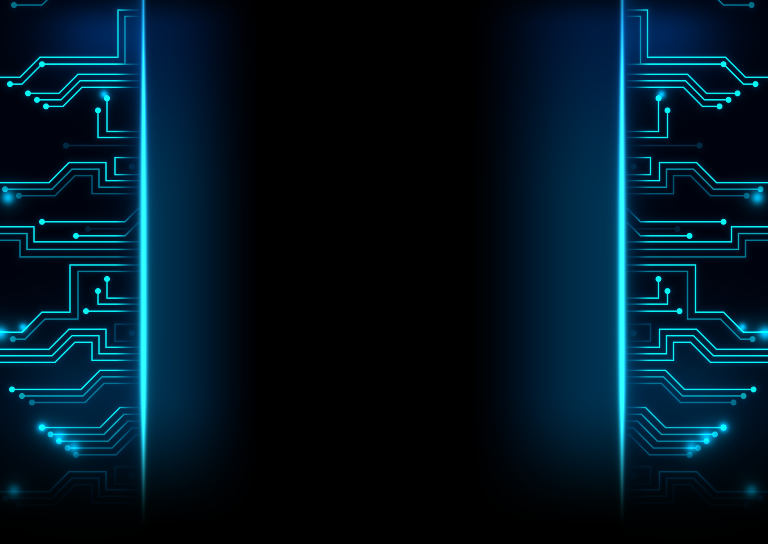
A Shadertoy shader for this background:

```glsl
#define GRID vec2(768.0, 542.0)
#define MIRROR_SUM 765.5
#define BAR_X 143.5
#define TRACE_START 138.0
#define LINE_RADIUS 0.85
#define NODE_RADIUS 3.1
#define NAVY vec3(0.0, 0.01, 0.05)
#define BLUE vec3(0.0, 0.36, 0.68)
#define CYAN vec3(0.04, 0.96, 0.95)
#define TEAL vec3(0.0, 0.19, 0.31)

float segment(vec2 p, vec2 a, vec2 b) {
    vec2 ap = p - a, ab = b - a;
    return length(ap - ab * clamp(dot(ap, ab) / max(dot(ab, ab), 1e-4), 0.0, 1.0));
}

float blob(vec2 p, vec2 center, vec2 size) {
    vec2 q = (p - center) / size;
    return exp(-dot(q, q));
}

// head = (start y, jog x, jog height, bend x), tail = (diagonal rise, end x)
float traceDistance(vec2 p, vec4 head, vec2 tail) {
    vec2 jog = head.yx;
    vec2 shelf = jog + vec2(0.0, head.z);
    vec2 bend = vec2(head.w, shelf.y);
    vec2 foot = bend + tail.x * vec2(-1.0, 1.0);
    vec2 end = vec2(tail.y, foot.y);
    float d = min(segment(p, vec2(TRACE_START, head.x), jog), segment(p, jog, shelf));
    d = min(d, min(segment(p, shelf, bend), segment(p, bend, foot)));
    d = min(d, segment(p, foot, end)) - LINE_RADIUS;
    return tail.y < 130.0 ? min(d, length(p - end) - NODE_RADIUS) : d;
}

float ink(float d) {
    float pixel = GRID.x / iResolution.x;
    return max(clamp(0.5 - d / pixel, 0.0, 1.0), 0.22 * exp(-max(d, 0.0) / 2.5));
}

// Parallel traces, each shifted by a step and dimmed by decay
float bundle(vec2 p, vec4 head, vec2 tail, vec4 headStep, float endStep, int count, float decay) {
    float light = 0.0, strength = 1.0;
    for (int i = 0; i < count; i++) {
        light = max(light, strength * ink(traceDistance(p, head, tail)));
        head += headStep;
        tail.y += endStep;
        strength *= decay;
    }
    return light;
}

float circuit(vec2 p) {
    vec4 slant = vec4(6.5, 0.0, 0.0, 2.0);
    float l = bundle(p, vec4(10, 118, 47, 40), vec2(20, -9), vec4(6.3, 7, 0.5, 2), 19.0, 2, 1.0);
    l = max(l, bundle(p, vec4(64, 138, 0, 125), vec2(0, 42), vec4(0), 0.0, 1, 1.0));
    l = max(l, bundle(p, vec4(74, 138, 0, 78), vec2(19, 28), slant, 9.0, 3, 1.0));
    l = max(l, 0.6 * bundle(p, vec4(-15, 138, 0, 62), vec2(20, 14), vec4(0), 0.0, 1, 1.0));
    l = max(l, 0.3 * bundle(p, vec4(145, 138, 0, 138), vec2(0, 66), vec4(83, 0, 0, 0), 22.0, 2, 0.8));
    l = max(l, bundle(p, vec4(208, 138, 0, 138), vec2(13, 42), vec4(14, 0, 0, 0), 34.0, 2, 1.0));
    l = max(l, bundle(p, vec4(241, 34, -15, 34), vec2(0, -9), vec4(7.5, -7, -0.8, -7), 0.0, 3, 0.8));
    l = max(l, bundle(p, vec4(264, 70, 47, 42), vec2(20, -9), vec4(6.4, 8, 0.5, 3), 22.0, 2, 0.65));
    l = max(l, bundle(p, vec4(310, 138, 0, 138), vec2(0, 86), vec4(0), 0.0, 1, 1.0));
    l = max(l, bundle(p, vec4(369, 138, 0, 100), vec2(19, 12), slant, 10.0, 3, 0.75));
    l = max(l, bundle(p, vec4(406, 138, 0, 120), vec2(20, 42), vec4(6.8, 0, 0, 4), 8.5, 5, 0.95));
    // Upright stubs
    for (int k = 0; k < 2; k++) {
        float s = float(k);
        l = max(l, bundle(p, vec4(131.0 + 166.0 * s, 107, -33.0 + 14.0 * s, 107), vec2(0, 107),
                          vec4(6, -9, 6, -9), -9.0, 2, 1.0));
    }
    // Stepped runs, each under a small open box
    for (int k = 0; k < 3; k++) {
        float shift = k == 2 ? 308.0 : 166.0 * float(k);
        bool open = k == 1;
        l = max(l, bundle(p, vec4(180.0 + shift, 106, -18, 69), vec2(20, -9), vec4(6.5, -7, 0, 3),
                          open ? 0.0 : 14.0, 3, open ? 1.0 : 0.7));
        float box = ink(traceDistance(p, vec4(157.0 + shift, 115, 17, 138), vec2(0, 138)));
        float dot_ = ink(length(p - vec2(132, 166.0 + shift)) - NODE_RADIUS);
        l = max(l, max(box * (k == 0 ? 1.0 : 0.35), 0.45 * dot_));
    }
    return l;
}

void mainImage(out vec4 fragColor, in vec2 fragCoord) {
    // Mirrored grid with y running downward
    vec2 p = fragCoord / iResolution.xy * GRID;
    p.y = GRID.y - p.y;
    bool rightSide = p.x > 0.5 * MIRROR_SUM;
    if (rightSide) p.x = MIRROR_SUM - p.x;
    float side = p.x - BAR_X;
    float lowFade = 1.0 - smoothstep(385.0, 530.0, p.y);
    float topFade = smoothstep(-25.0, 30.0, p.y);
    vec3 color;

    if (side > 0.0) {
        // Broad inner glow
        float reach = 1.0 - smoothstep(rightSide ? 165.0 : 152.0, rightSide ? 300.0 : 264.0, p.x);
        vec3 tint = mix(vec3(0.0, 0.10, 0.25), TEAL, smoothstep(0.0, 210.0, p.y));
        color = tint * vec3(1.0, reach, pow(reach, 0.85)) * lowFade * topFade;
    } else {
        // Circuit panel
        color = NAVY * lowFade;
        color += vec3(0.0, 0.13, 0.29) * blob(p, vec2(105, 35), vec2(60, 45)) * topFade;
        color += vec3(0.0, 0.13, 0.20) * blob(p, vec2(85, 395), vec2(85, 70));
        color += vec3(0.0, 0.12, 0.21) * exp(side / 15.0) * lowFade;
        float light = circuit(p) * mix(0.25, 1.0, 1.0 - smoothstep(114.0, 139.0, p.x));
        light *= mix(0.08, 1.0, 1.0 - smoothstep(395.0, 510.0, p.y));
        color = mix(color, mix(BLUE, CYAN, light), light);
        // Soft sparks: x, y, radius
        const vec3 sparks[8] = vec3[8](vec3(8, 197, 6), vec3(104, 94, 4), vec3(0, 332, 7),
            vec3(23, 326, 4), vec3(42, 426, 5), vec3(59, 436, 7), vec3(74, 446, 6), vec3(14, 489, 6));
        for (int i = 0; i < 8; i++) {
            float spark = blob(p, sparks[i].xy, sparks[i].zz) + 0.2 * blob(p, sparks[i].xy, sparks[i].zz * 2.5);
            color += vec3(0.0, 0.60, 0.75) * spark * mix(0.25, 1.0, lowFade);
        }
    }

    // Tapered light bar
    float swell = smoothstep(0.0, 230.0, p.y) * (1.0 - smoothstep(330.0, 530.0, p.y));
    float power = lowFade * mix(0.5, 1.0, smoothstep(0.0, 100.0, p.y));
    float core = exp(-pow(side / (1.6 + 2.0 * swell), 2.0));
    float halo = exp(-abs(side) / (2.5 + 2.5 * swell));
    vec3 haloColor = mix(vec3(0.0, 0.42, 0.80), vec3(0.0, 0.62, 0.68), smoothstep(40.0, 330.0, p.y));
    color += power * (0.6 * halo * haloColor + core * vec3(0.22, 0.75, 0.75));
    fragColor = vec4(clamp(color, 0.0, 1.0), 1.0);
}
```
